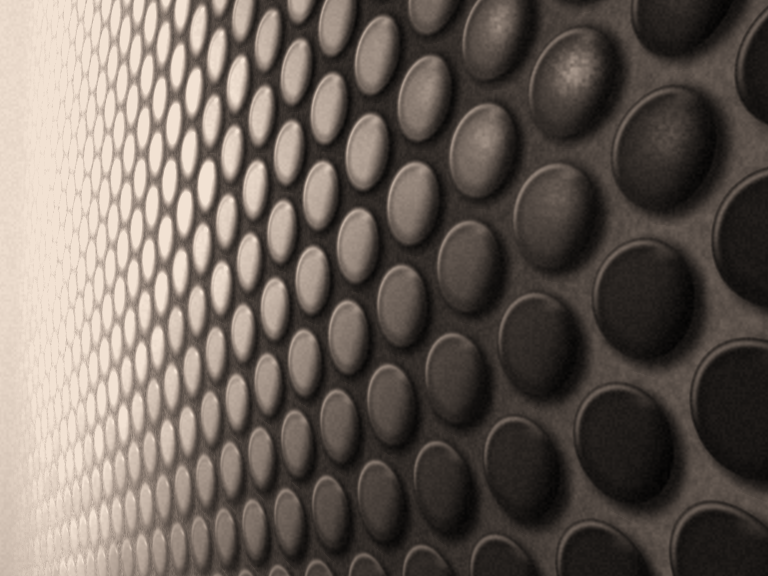
This texture is drawn by a Shadertoy shader. Its source:

```glsl
float hash(vec2 p) {
    vec3 q = fract(vec3(p.xyx) * 0.1031);
    q += dot(q, q.yzx + 33.33);
    return fract((q.x + q.y) * q.z);
}

float noise(vec2 p) {
    vec2 i = floor(p), f = fract(p);
    f = f * f * (3.0 - 2.0 * f);
    return mix(mix(hash(i), hash(i + vec2(1, 0)), f.x),
               mix(hash(i + vec2(0, 1)), hash(i + vec2(1, 1)), f.x), f.y);
}

// Brightness of the domes: a pale glow on the left, fading faster downwards
float domeLight(vec2 p) {
    float drop = p.y + 0.2;
    float t = (p.x + max(0.55 * drop, -0.3 * drop)) * 1.3;
    return 0.09 + 0.93 * exp(-pow(t, 2.6));
}

// Brightness of the flat ground between the domes
float groundLight(vec2 p) {
    float glow = 0.76 * exp(-p.x * p.x * 11.0);
    return 0.18 + glow + 0.17 * smoothstep(0.65, 1.2, p.x);
}

void mainImage(out vec4 fragColor, in vec2 fragCoord) {
    // Canvas heights, y pointing down from the middle
    vec2 p = fragCoord / iResolution.y;
    p.x *= 1.3333 * iResolution.y / iResolution.x;
    p.y = 0.5 - p.y;

    // Receding plane with slight lens stretch: columns crowd towards the left
    vec2 lens = p + vec2(0.009 * p.x + 0.02 * smoothstep(1.1, 1.3, p.x), -0.004);
    float depth = lens.x + 0.217 + 0.03 * lens.y;
    float column = 8.79 * (1.0 - 0.086 * lens.y) / depth - 6.538;
    float row = lens.y / (0.19 * depth) + 0.136 * column - 0.055;
    float soft = 0.018 / (depth * depth) + 0.6 * fwidth(column);

    // Nearest dome of a hexagonal lattice, and the shadows of both columns
    vec2 local = vec2(9.0), id = vec2(0.0);
    float shadow = 1.0;
    for (int i = 0; i < 2; i++) {
        float c = floor(column) + float(i);
        float r = floor(row - 0.5 * c + 0.5);
        vec2 d = vec2(0.866 * (c - column), row - 0.5 * c - r);
        float reach = length(d - vec2(0.08, 0.03));
        shadow = min(shadow, smoothstep(0.37 - soft, 0.48 + soft, reach));
        if (dot(d, d) < dot(local, local)) {
            local = d;
            id = vec2(c, r);
        }
    }
    float radius = length(local);
    vec2 dir = local / max(radius, 0.001);

    // Rough ground, darkened beside each dome
    float rough = noise(vec2(column, row) * 14.0) + noise(vec2(column, row) * 31.0);
    float ground = groundLight(p) * (0.85 + 0.15 * rough);
    ground *= mix(mix(0.95, 0.26, smoothstep(0.12, 0.55, p.x)), 1.0, shadow);

    // Glossy dome: shaded right side, thin left rim, glint on the upper shoulder
    float base = domeLight(p);
    float dome = base * (0.95 + 0.12 * hash(id + 50.0));
    float shade = 0.7 * smoothstep(0.1, 0.5, p.x);
    dome *= 1.1 - shade * smoothstep(0.06, 0.4, dot(local, vec2(0.96, 0.25)));
    dome *= 1.0 - 0.4 * shade * smoothstep(0.25, 0.36, radius);
    float rim = exp(-pow((radius - 0.375) / (0.017 + 0.4 * soft), 2.0));
    rim *= smoothstep(0.1, 1.0, dot(dir, vec2(-0.75, -0.66)));
    vec2 fromGlint = (local - vec2(0.12, -0.32)) / vec2(0.1, 0.045);
    float glint = exp(-dot(fromGlint, fromGlint)) * (0.08 + 0.5 * base);
    dome += (0.34 * rim + 0.8 * glint) / (1.0 + 6.0 * soft);

    // Speckled reflection on the upper domes
    vec2 fromLamp = (p - vec2(0.98, -0.38)) / vec2(0.25, 0.22);
    vec2 fromSpot = (local - vec2(0.05, -0.08)) / 0.2;
    float speckle = 0.7 + 0.6 * noise(p * 150.0);
    dome += 0.38 * speckle * exp(-dot(fromLamp, fromLamp) - dot(fromSpot, fromSpot));

    // Join, melt the far domes into haze, add fine grain and a warm tint
    float light = mix(dome, ground, smoothstep(0.405 - soft, 0.405 + soft, radius));
    light = mix(light, 0.9 * base, smoothstep(0.16, 0.5, soft));
    light += 0.04 * (noise(p * 230.0) - 0.5);
    light = clamp(light, 0.0, 0.95);
    vec3 tint = mix(vec3(1.0, 0.88, 0.80), vec3(1.0, 0.94, 0.88), light * light);
    fragColor = vec4(light * tint, 1.0);
}
```
